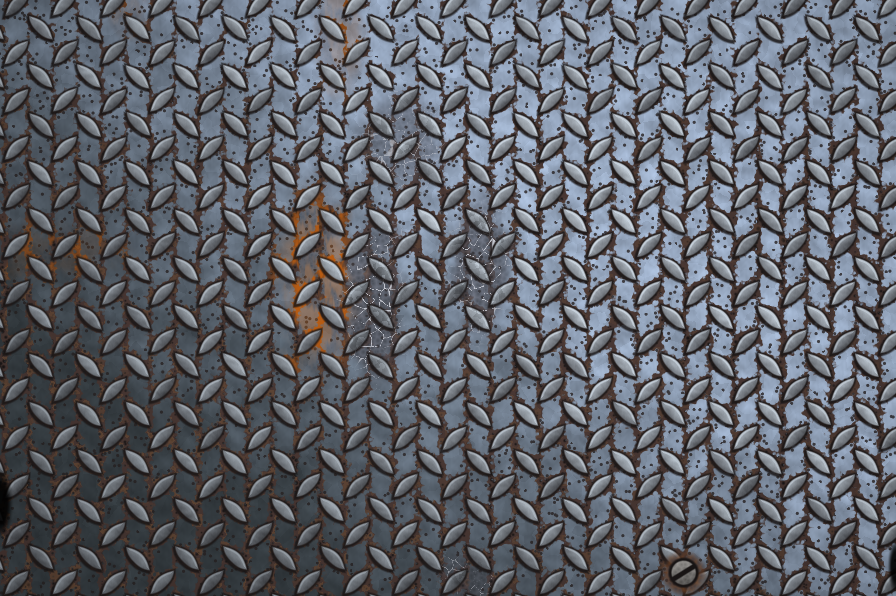
Give the GLSL for this texture, as a WebGL 2 fragment shader.

```glsl
#version 300 es
precision highp float;

#define GRID vec2(18.42, 12.37)
#define FIRST_LUG vec2(0.839, 0.792)
#define LUG_LENGTH 0.35
#define LUG_WIDTH 0.122
#define PATCH_SIZE vec2(0.19, 0.28)
#define OUTLINE 0.055
#define EROSION 0.13
#define PIT_SCALE 10.0
#define SCREW vec2(0.763, 0.039)
#define SCREW_RADIUS 0.28

uniform vec2 u_resolution;
out vec4 fragColor;

const vec3 SOOT = vec3(0.10, 0.085, 0.085);
const vec3 RUST = vec3(0.27, 0.205, 0.19);
const vec3 BROWN = vec3(0.39, 0.28, 0.20);
const vec3 ORANGE = vec3(0.68, 0.34, 0.07);
const vec3 STEEL_DIM = vec3(0.22, 0.25, 0.27);
const vec3 STEEL_LIT = vec3(0.62, 0.69, 0.79);
const vec3 LUG_SHADE = vec3(0.30, 0.31, 0.33);
const vec3 LUG_SHINE = vec3(0.76, 0.80, 0.84);

vec2 hash2(vec2 p) {
    return fract(sin(vec2(dot(p, vec2(127.1, 311.7)), dot(p, vec2(269.5, 183.3)))) * 43758.5);
}

// Nearest distance, second distance and random value of the nearest cell
vec3 cellular(vec2 p) {
    vec2 base = floor(p);
    vec3 near = vec3(9.0, 9.0, 0.0);
    for (int y = -1; y <= 1; y++)
    for (int x = -1; x <= 1; x++) {
        vec2 cell = base + vec2(x, y);
        vec2 point = hash2(cell);
        float d = length(cell + point - p);
        if (d < near.x) near = vec3(d, near.x, fract(point.x * 17.0 + point.y));
        else near.y = min(near.y, d);
    }
    return near;
}

float waves(vec2 p) {
    float sum = 0.0, amp = 0.5;
    for (int i = 0; i < 4; i++) {
        sum += amp * sin(p.x + 1.7 * sin(p.y)) * cos(p.y * 0.9 + 1.3);
        p = mat2(1.5, 1.1, -1.1, 1.5) * p + 2.3;
        amp *= 0.6;
    }
    return sum;
}

// Pointed lens made of two arcs
float lens(float along, float across) {
    float r = (LUG_LENGTH * LUG_LENGTH + LUG_WIDTH * LUG_WIDTH) / (2.0 * LUG_WIDTH);
    return length(vec2(along, abs(across) + r - LUG_WIDTH)) - r;
}

float roundBox(vec2 p, vec2 size, float r) {
    vec2 q = abs(p) - size + r;
    return length(max(q, 0.0)) + min(max(q.x, q.y), 0.0) - r;
}

float blot(vec2 p, vec2 center, vec2 radius) {
    return 1.0 - smoothstep(0.45, 1.0, length((p - center) / radius));
}

void main() {
    vec2 uv = gl_FragCoord.xy / u_resolution;
    vec2 g = uv * GRID - FIRST_LUG;
    float aa = GRID.y / u_resolution.y;
    vec3 pits = cellular(g * PIT_SCALE);
    vec3 flakes = cellular(g * 4.3 + 0.15 * waves(g * 9.0));
    float drift = waves(g * 1.3);
    float shine = clamp(1.34 * uv.x + 1.03 * uv.y - 0.5 + 0.15 * drift, 0.0, 1.0);

    // Worn zones
    vec2 w = uv + vec2(0.014, 0.025) * waves(g * 3.0);
    float scuff = max(max(blot(w, vec2(0.417, 0.49), vec2(0.04, 0.17)), blot(w, vec2(0.535, 0.55), vec2(0.04, 0.14))),
        0.7 * max(blot(w, vec2(0.45, 0.76), vec2(0.06, 0.10)), blot(w, vec2(0.52, 0.03), vec2(0.05, 0.05))));
    float stain = max(blot(w, vec2(0.355, 0.53), vec2(0.06, 0.20)), 0.7 * blot(w, vec2(0.38, 0.95), vec2(0.04, 0.14)));
    stain = max(stain, 0.5 * max(blot(w, vec2(0.145, 0.97), vec2(0.03, 0.05)), blot(w, vec2(0.05, 0.58), vec2(0.12, 0.06))));

    // Two interleaved lattices of lugs leaning opposite ways, steel patches between
    float patchD = 9.0, lugD = 9.0, shadowD = 9.0, side = 0.0, lean = 0.0;
    vec2 lugId = vec2(0.0);
    vec2 patchSize = PATCH_SIZE + vec2(0.05, 0.04) * smoothstep(0.65, 1.0, uv.y);
    for (int k = 0; k < 2; k++) {
        float s = float(2 * k - 1), shift = 0.5 * float(k);
        vec2 q = g - vec2(shift, 0.5 - shift);
        q -= round(q);
        q.y -= 0.5 * s * q.x;
        patchD = min(patchD, roundBox(q, patchSize, 0.06));
        vec2 id = round(g - shift);
        vec2 d = g - shift - id + 0.03 * (hash2(id + shift) - 0.5);
        float along = (d.x + s * d.y) * 0.707, across = (d.y - s * d.x) * 0.707;
        float lug = lens(along, across + 0.05 * sin(along * 8.0) * along);
        vec2 e = d + vec2(0.025, 0.04);
        shadowD = min(shadowD, lens((e.x + s * e.y) * 0.707, (e.y - s * e.x) * 0.707));
        if (lug < lugD) { lugD = lug; side = across / LUG_WIDTH; lean = s; lugId = id + shift; }
    }

    // Rusty ground
    vec3 color = mix(SOOT, RUST, smoothstep(0.05, 0.55, pits.x + 0.25 * drift + 0.12));
    color = mix(color, BROWN, 0.75 * smoothstep(0.55, 0.9, pits.z) * (1.0 - 0.6 * shine));
    color = mix(color, ORANGE, stain * smoothstep(-0.1, 0.35, waves(g * vec2(6.0, 2.5)) + 0.2));

    // Eroded steel with dark pits
    float edge = patchD + EROSION * (pits.x - 0.45) + 0.06 * waves(g * 7.0);
    vec3 steel = mix(STEEL_DIM, STEEL_LIT, shine) * (0.95 + 0.14 * waves(g * 5.0) + 0.1 * (flakes.z - 0.5));
    steel = mix(steel, SOOT * 1.5, 0.8 * step(0.84, pits.z) * (1.0 - smoothstep(0.2, 0.45, pits.x)));
    color = mix(color, steel, (1.0 - smoothstep(-0.02, 0.02 + aa, edge)) * (1.0 - 0.35 * stain));

    // Scuffed film with pale hairlines
    color = mix(color, vec3(0.30, 0.30, 0.33) * (0.65 + 0.6 * pits.x), 0.65 * scuff);
    float hair = 1.0 - smoothstep(0.02, 0.08 + aa, flakes.y - flakes.x);
    color = mix(color, vec3(0.72, 0.73, 0.76), scuff * hair * smoothstep(0.3, 0.6, flakes.z));

    // Lugs: dark rim, domed face, bright upper edge
    color = mix(color, SOOT, 0.85 * (1.0 - smoothstep(0.0, OUTLINE, min(lugD, shadowD))));
    float face = 0.52 + 0.3 * side - 0.09 * lean + 0.3 * (hash2(lugId).x - 0.5) + 0.15 * waves(g * 11.0);
    face += 0.3 * smoothstep(0.045, 0.01, abs(lugD + 0.025)) * step(0.0, side);
    vec3 lugColor = mix(LUG_SHADE, LUG_SHINE, clamp(face, 0.0, 1.0)) * (0.78 + 0.22 * shine);
    lugColor *= 1.0 - 0.3 * scuff * pits.z;
    color = mix(color, lugColor, 1.0 - smoothstep(-aa, aa, lugD + 0.008));

    // Slotted screw in a rusty seat
    vec2 s = (uv - SCREW) * GRID;
    float r = length(s);
    color = mix(color, mix(RUST, ORANGE, 0.45 * pits.x), 0.8 * (1.0 - smoothstep(0.3, 0.5, r + 0.1 * drift)));
    color = mix(color, SOOT, 1.0 - smoothstep(0.0, 0.06, r - SCREW_RADIUS));
    vec3 head = vec3(0.50, 0.49, 0.48) * (0.85 + 0.9 * s.y + 0.3 * pits.x);
    head = mix(SOOT, head, smoothstep(0.03, 0.03 + 2.0 * aa, abs(dot(s, vec2(-0.53, 0.85)))));
    color = mix(color, head, 1.0 - smoothstep(-aa, aa, r - SCREW_RADIUS + 0.03));

    // Dark notches at the sides and shaded borders
    color *= 1.0 - 0.9 * max(blot(uv, vec2(0.0, 0.155), vec2(0.016, 0.065)), blot(uv, vec2(1.0, 0.05), vec2(0.01, 0.05)));
    vec2 v = uv - 0.5;
    color *= 1.06 - 0.45 * dot(v, v);
    fragColor = vec4(color, 1.0);
}
```
